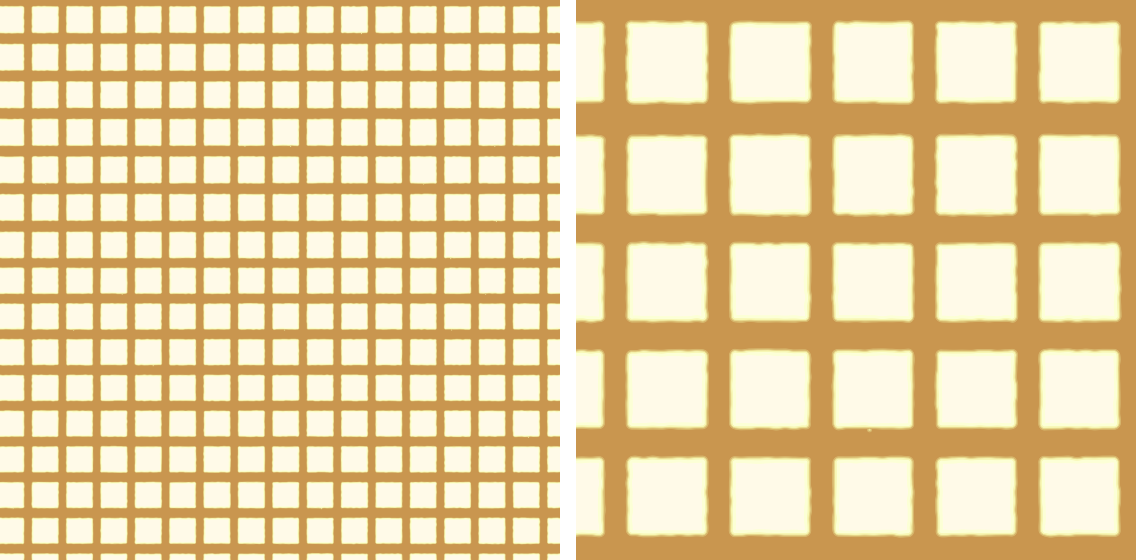
Left: the whole. Right: its middle third, enlarged.
This pattern is drawn by a WebGL 2 fragment shader. Its source:

```glsl
#version 300 es
precision highp float;

uniform vec2 u_resolution;
out vec4 fragColor;

float hash(vec2 p) {
  vec3 q = fract(p.xyx * vec3(0.1031, 0.1030, 0.0973));
  q += dot(q, q.yzx + 33.33);
  return fract((q.x + q.y) * q.z);
}

float valueNoise(vec2 p) {
  vec2 cell = floor(p);
  vec2 f = fract(p);
  f = f * f * (3.0 - 2.0 * f);
  float low = mix(hash(cell), hash(cell + vec2(1.0, 0.0)), f.x);
  float high = mix(hash(cell + vec2(0.0, 1.0)), hash(cell + vec2(1.0)), f.x);
  return mix(low, high, f.y);
}

float roundedBox(vec2 p, vec2 halfSize, float radius) {
  vec2 q = abs(p) - halfSize + radius;
  return length(max(q, 0.0)) + min(max(q.x, q.y), 0.0) - radius;
}

void main() {
  vec2 uv = gl_FragCoord.xy / u_resolution;
  float softness = 0.5 / min(u_resolution.x, u_resolution.y);

  // Rows sit slightly closer together in the lower part
  vec2 pitch = vec2(0.06137, uv.y > 0.5625 ? 0.06706 : 0.0638);
  vec2 grid = (uv - vec2(0.0807, 0.5625)) / pitch;
  vec2 tile = floor(grid + 0.5);
  vec2 local = (grid - tile) * pitch;

  // Tile outline with slight size changes and a ragged edge
  vec2 halfSize = vec2(0.0246, 0.0244 + 0.0004 * sign(tile.y));
  halfSize += 0.0005 * (vec2(hash(tile + 40.0), hash(tile + 71.0)) - 0.5);
  float edge = roundedBox(local, halfSize, 0.0038);
  edge += 0.0009 * (valueNoise(uv * 190.0 + 7.0) - 0.5);

  // Occasional nub on the lower edge
  if (hash(tile + 113.0) > 0.93) {
    float along = mix(-0.6, 0.6, hash(tile + 151.0));
    vec2 nub = vec2(along, -1.0) * halfSize;
    edge = min(edge, length(local - nub) - 0.0015);
  }

  // Ochre lattice, then yellow rims stepping inward to cream
  float depth = -edge;
  vec3 color = vec3(0.79, 0.59, 0.31);
  color = mix(color, vec3(0.84, 0.71, 0.42), smoothstep(-softness, softness, depth));
  color = mix(color, vec3(0.91, 0.85, 0.55), smoothstep(-softness, softness, depth - 0.0008));
  color = mix(color, vec3(0.97, 0.97, 0.71), smoothstep(-softness, softness, depth - 0.0014));
  color = mix(color, vec3(0.99, 1.00, 0.84), smoothstep(-softness, softness, depth - 0.0023));
  color = mix(color, vec3(1.00, 0.98, 0.91), smoothstep(-softness, softness, depth - 0.0041));

  fragColor = vec4(color, 1.0);
}
```
